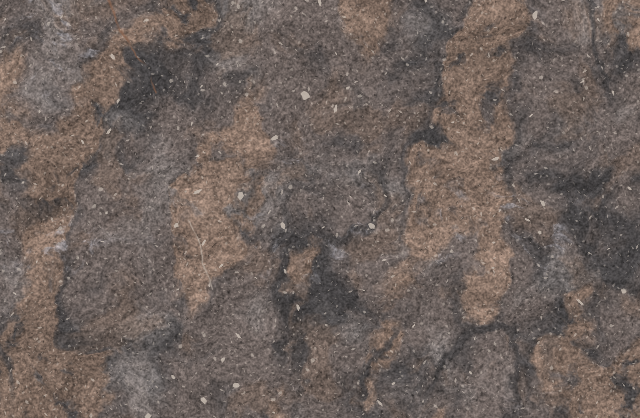
This texture is drawn by a Shadertoy shader. Its source:

```glsl
// Weathered brown-grey rock face with tan patches, dark crevices and pale mineral flecks.

const vec3 ROCK    = vec3(0.412, 0.373, 0.358);
const vec3 SHADE   = vec3(0.272, 0.262, 0.264);
const vec3 TAN     = vec3(0.492, 0.414, 0.366);
const vec3 DUST    = vec3(0.505, 0.478, 0.468);
const vec3 MINERAL = vec3(0.630, 0.620, 0.645);
const vec3 FLECK   = vec3(0.780, 0.735, 0.690);
const vec3 RUST    = vec3(0.540, 0.380, 0.295);

const vec2  PATCH_FREQ  = vec2(4.6, 1.7);   // tall, narrow patches
const float PATCH_LEAN  = 0.28;             // sideways drift per unit height
const float PATCH_LEVEL = 0.10;
const float RELIEF      = 1.5;
const float GRAIN       = 0.46;
const vec2  LIGHT_STEP  = vec2(-0.0018, 0.0036);
const mat2  TURN        = mat2(0.8, 0.6, -0.6, 0.8);

vec2 hash2(vec2 p) {
    vec3 h = fract(p.xyx * vec3(0.1031, 0.1030, 0.0973));
    h += dot(h, h.yzx + 33.33);
    return fract((h.xx + h.yz) * h.zy);
}

float corner(vec2 cell, vec2 offset) {
    float angle = 6.2832 * hash2(cell).x;
    return dot(vec2(cos(angle), sin(angle)), offset);
}

// Gradient noise, roughly -0.7 to 0.7
float noise(vec2 p) {
    vec2 i = floor(p), f = p - i;
    vec2 u = f * f * f * (f * (f * 6.0 - 15.0) + 10.0);
    vec2 e = vec2(1.0, 0.0);
    return mix(mix(corner(i, f), corner(i + e, f - e), u.x),
               mix(corner(i + e.yx, f - e.yx), corner(i + 1.0, f - 1.0), u.x), u.y);
}

float fbm(vec2 p, int octaves) {
    float sum = 0.0, amp = 1.0;
    for (int k = 0; k < octaves; k++) {
        sum += amp * noise(p);
        p = mat2(1.6, 1.2, -1.2, 1.6) * p + 17.3;
        amp *= 0.54;
    }
    return sum;
}

// One randomly turned, stretched chip in some cells of a grid
float chips(vec2 p, float freq, float radius, float chance) {
    vec2 g = TURN * p * freq, cell = floor(g);
    vec2 place = hash2(cell + 41.0), kind = hash2(cell + 97.0);
    vec2 shape = hash2(cell + 163.0);
    vec2 d = (g - cell - mix(vec2(0.2), vec2(0.8), place)) / freq;
    float c = cos(6.2832 * kind.x), s = sin(6.2832 * kind.x);
    d = mat2(c, s, -s, c) * d;
    d.y *= mix(1.1, 3.2, shape.x);
    float size = radius * mix(0.4, 1.2, shape.y * shape.y);
    float edge = 0.8 / iResolution.y;
    float wobble = 0.5 * size * noise(d / size + cell);
    return step(kind.y, chance) * (1.0 - smoothstep(size - edge, size + edge, length(d) + wobble));
}

// Thin line between two points
float hairline(vec2 p, vec2 a, vec2 b, float width) {
    vec2 ab = b - a;
    float t = clamp(dot(p - a, ab) / dot(ab, ab), 0.0, 1.0);
    float edge = 1.0 / iResolution.y;
    return 1.0 - smoothstep(width - edge, width + edge, length(p - a - ab * t));
}

void mainImage(out vec4 fragColor, in vec2 fragCoord) {
    vec2 p = fragCoord / iResolution.y;
    vec2 warp = vec2(fbm(p * 5.0 + 3.7, 5), fbm(p * 5.0 + 28.1, 5));
    vec2 q = p + 0.055 * warp;
    vec2 leaning = vec2(q.x - PATCH_LEAN * q.y, q.y);

    // Broad mottling of the grey-brown ground, with warm stains
    float broad = fbm(q * 3.2 + 51.0, 4);
    float blotch = fbm(q * 13.0 + 8.0, 5);
    vec3 col = mix(SHADE, ROCK, smoothstep(-0.55, 0.1, broad + 0.45 * blotch));
    col = mix(col, DUST, 0.6 * smoothstep(0.05, 0.6, fbm(q * 4.5 + 73.0, 5)));
    col = mix(col, TAN * 0.92, 0.5 * smoothstep(0.1, 0.45, fbm(q * 6.0 + 119.0, 5)));

    // Tan patches with ragged borders
    float field = noise(leaning * PATCH_FREQ + vec2(5.3, 9.6)) + 0.10 * blotch;
    float tanArea = smoothstep(PATCH_LEVEL - 0.03, PATCH_LEVEL + 0.06, field);
    vec3 tanTone = TAN * (1.0 + 0.17 * blotch + 0.14 * broad);
    col = mix(col, tanTone, tanArea * smoothstep(-0.55, -0.1, blotch) * 0.9);

    // Shadowed rims and crevices
    float rim = smoothstep(PATCH_LEVEL - 0.14, PATCH_LEVEL - 0.03, field) * (1.0 - tanArea);
    rim *= smoothstep(-0.15, 0.3, noise(p * 4.0 + 33.0) + 0.2 * blotch);
    float seam = abs(noise(leaning * vec2(4.2, 2.3) + 61.0) + 0.10 * blotch);
    float crevice = (1.0 - smoothstep(0.01, 0.08, seam)) * smoothstep(-0.05, 0.3, noise(p * 3.1 + 12.0));
    col = mix(col, SHADE * 0.96, clamp(0.65 * rim + 0.8 * crevice, 0.0, 0.85));

    // Bluish mineral bloom, strongest beside the crevices
    float bloom = smoothstep(0.12, 0.55, fbm(q * vec2(17.0, 26.0) + 87.0, 5));
    bloom *= 1.0 - smoothstep(0.03, 0.2, seam);
    col = mix(col, MINERAL, 0.6 * bloom * smoothstep(0.0, 0.3, noise(p * 3.3 + 44.0)));

    // Rough relief lit from above, then sandy grain
    float slope = fbm(q * 7.0, 6) - fbm((q + LIGHT_STEP) * 7.0, 6);
    vec2 sand = TURN * (p + 0.004 * warp);
    float grain = 0.45 * noise(sand * 68.0 + 23.0) + 0.6 * noise(TURN * sand * 117.0)
                + 0.6 * noise(sand * 203.0 + 7.0);
    col *= 1.03 + RELIEF * clamp(slope, -0.22, 0.22) + GRAIN * grain;

    // Wandering hairline veins
    vec2 v = p + 0.022 * warp;
    float broken = smoothstep(-0.35, 0.1, noise(p * 30.0));
    col = mix(col, FLECK, 0.7 * broken * hairline(v, vec2(0.455, 0.47), vec2(0.515, 0.31), 0.0012));
    col = mix(col, RUST, 0.7 * broken * hairline(v, vec2(0.25, 1.01), vec2(0.37, 0.78), 0.002));

    // Dark pits and pale chips, from dense and faint to sparse and bright
    col *= 1.0 - 0.30 * chips(p + 0.37, 57.0, 0.0030, 0.25);
    col = mix(col, FLECK, 0.42 * chips(p, 78.0, 0.0034, 0.36));
    col = mix(col, FLECK, 0.60 * chips(p + 0.71, 37.0, 0.0050, 0.30));
    col = mix(col, FLECK, 0.85 * chips(p + 0.19, 14.0, 0.0090, 0.22));

    fragColor = vec4(clamp(col, 0.0, 1.0), 1.0);
}
```
